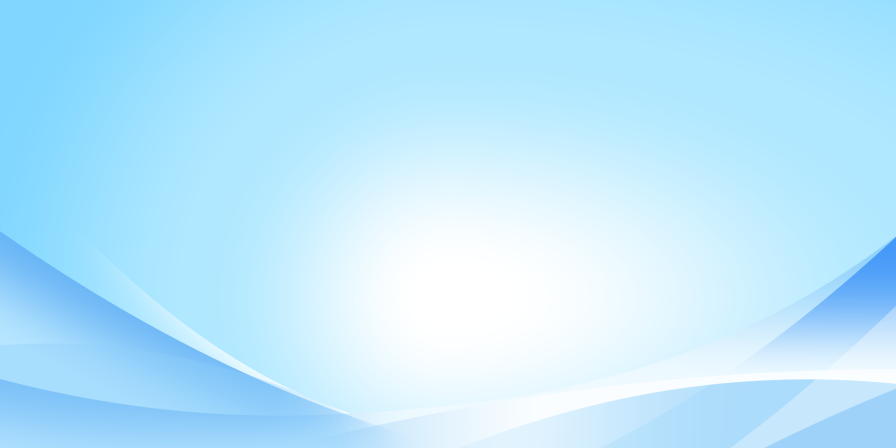
Reproduce this background procedurally as a WebGL 2 fragment shader.

```glsl
#version 300 es
precision highp float;

uniform vec2 u_resolution;
out vec4 outColor;

#define GLOW_CENTER vec2(1.0, 0.336)
#define GLOW_RIGHT_STRETCH 0.5
#define SKY vec3(0.69, 0.91, 1.0)
#define SKY_DEEP vec3(0.50, 0.84, 1.0)
#define WAVE_DEEP vec3(0.40, 0.70, 0.96)
#define WAVE_MID vec3(0.55, 0.81, 0.98)
#define WAVE_PALE vec3(0.72, 0.90, 1.0)
#define RIBBON_BLUE vec3(0.22, 0.56, 0.97)
#define WHITE vec3(1.0)

// Quadratic curve a + b*x + c*x*x
float curve(float x, float a, float b, float c) {
    return a + x * (b + x * c);
}

// Smooth coverage of the area below an edge, from its depth
float below(float depth) {
    float soft = 0.8 / u_resolution.y;
    return smoothstep(-soft, soft, depth);
}

// Sky with an off-center glow that reaches further to the right
vec3 background(vec2 p) {
    vec2 q = p - GLOW_CENTER;
    q.x *= q.x > 0.0 ? GLOW_RIGHT_STRETCH : 1.0;
    float r = length(q);
    vec3 color = mix(WHITE, SKY, smoothstep(0.05, 0.55, r));
    return mix(color, SKY_DEEP, smoothstep(0.55, 1.1, r));
}

// Rising ribbons and low arcs on the right
vec3 rightWaves(vec3 color, vec2 p) {
    float u = max(p.x - 0.78, 0.0);
    float sweep = curve(u, 0.078, 0.05, 0.09) + 0.11 * u * u * u - p.y;
    float ribbon = curve(p.x - 1.34, 0.0, 0.50, 0.324) - p.y;
    float veil = curve(p.x - 1.63, 0.0, 0.74, 0.32) - p.y;
    float highArc = curve(p.x - 2.0, 0.176, 0.0, -0.0935) - p.y;
    float lowArc = curve(p.x - 1.8, 0.153, 0.0, -0.255) - p.y;
    float cornerArc = curve(p.x - 1.706, 0.0, 0.5, -0.17) - p.y;
    float rise = smoothstep(0.15, 0.46, p.y);

    // Main sweep: white at the foot, blue toward the upper right
    float inSweep = below(sweep) * step(0.78, p.x);
    vec3 body = mix(vec3(0.94, 0.98, 1.0), WAVE_MID, rise);
    color = mix(color, body, inSweep * 0.9);
    color = mix(color, RIBBON_BLUE, inSweep * below(ribbon) * rise * 0.85);
    color = mix(color, WHITE, inSweep * below(veil) * 0.35);

    // High arc: bluish on the left, a white band on the right
    vec3 band = mix(vec3(0.72, 0.87, 0.98), WHITE, smoothstep(0.7, 1.25, p.x));
    color = mix(color, band, below(highArc) * 0.7);

    // Low arc with the ribbons showing through
    float strength = mix(0.12, 0.62, smoothstep(1.0, 1.65, p.x));
    color = mix(color, WAVE_MID, below(lowArc) * strength);
    color = mix(color, WAVE_MID, below(lowArc) * below(ribbon) * 0.22);
    color = mix(color, WHITE, below(lowArc) * below(veil) * 0.3);
    return mix(color, WAVE_DEEP, below(min(cornerArc, lowArc)) * 0.4);
}

// Falling folds on the left, dissolving toward the middle
vec3 leftWaves(vec3 color, vec2 p) {
    float edge = curve(p.x, 0.484, -0.70, 0.22) - p.y;
    float fold = curve(p.x, 0.229, 0.08, -0.36) - p.y;
    float base = curve(p.x, 0.154, -0.262, 0.21) - p.y;
    float side = 1.0 - smoothstep(0.55, 0.95, p.x);

    vec3 body = mix(WAVE_DEEP, WAVE_PALE, smoothstep(-0.02, 0.24, edge + 0.08 * p.x));
    color = mix(color, body, below(edge) * side * 0.95);
    color = mix(color, WAVE_MID, below(fold) * side * 0.35);
    vec3 low = mix(WAVE_DEEP, WAVE_PALE, smoothstep(-0.03, 0.2, base + 0.1 * p.x));
    return mix(color, low, below(base) * side * 0.7);
}

// Faint light streak above the left folds
vec3 lightStreak(vec3 color, vec2 p) {
    float v = 0.78 - p.x;
    float depth = curve(v, 0.078, 0.33, 0.57) - p.y;
    float reach = smoothstep(0.12, 0.6, p.x) * step(0.0, v);
    float fade = exp(-max(depth, 0.0) * 14.0);
    return mix(color, WHITE, below(depth) * reach * fade * 0.75);
}

void main() {
    vec2 p = gl_FragCoord.xy / u_resolution * vec2(2.0, 1.0);
    vec3 color = background(p);
    color = lightStreak(color, p);
    color = rightWaves(color, p);
    color = leftWaves(color, p);
    outColor = vec4(color, 1.0);
}
```
